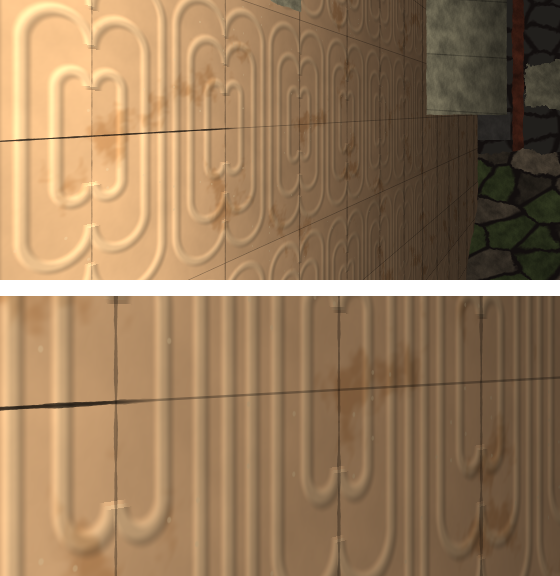
Top: the whole. Bottom: its middle third, enlarged.
Give the GLSL for this pattern, as a Shadertoy shader.

```glsl
const vec2 VANISH = vec2(2.005, 0.607);   // where the receding wall converges
const float FIRST_COLUMN = 0.328;         // centre of the nearest full motif
const float COLUMN_PITCH = 0.397;
const float ROW_PITCH = 0.80;
const float ROW_TILT = 0.0557;
const float BAND = 0.024;                 // half width of a raised band
const vec3 RING_WIDTH = vec3(0.20, 0.35, 0.47);
const vec3 RING_HEIGHT = vec3(0.36, 0.66, 0.93);
const vec3 CLAY = vec3(0.93, 0.735, 0.525);
const vec3 CLAY_SHADE = vec3(0.90, 0.70, 0.51);
const vec3 CREAM = vec3(0.97, 0.84, 0.64);
const vec3 PLASTER = vec3(0.37, 0.35, 0.28);
const vec3 BRICK = vec3(0.25, 0.12, 0.08);
const vec3 STONE = vec3(0.30, 0.26, 0.21);
const vec3 GLOOM = vec3(0.07, 0.055, 0.05);

vec2 hash2(vec2 p) {
    p = vec2(dot(p, vec2(127.1, 311.7)), dot(p, vec2(269.5, 183.3)));
    return fract(sin(p) * 43758.5);
}

// Layered warped sines, roughly -1 to 1
float mottle(vec2 p) {
    float sum = 0.0, amp = 0.55;
    for (int i = 0; i < 5; i++) {
        sum += amp * sin(p.x + 1.7 * sin(p.y * 1.3)) * sin(p.y + 1.3 * sin(p.x));
        p = mat2(1.6, 1.2, -1.2, 1.6) * p + 3.1;
        amp *= 0.62;
    }
    return sum;
}

// Cellular noise: nearest distance, gap to the border, cell id
vec3 cells(vec2 p) {
    vec2 base = floor(p);
    float near = 9.0, next = 9.0, id = 0.0;
    for (int j = -1; j <= 1; j++)
    for (int i = -1; i <= 1; i++) {
        vec2 cell = base + vec2(i, j), h = hash2(cell);
        float d = length(cell + 0.15 + 0.7 * h - p);
        if (d < near) { next = near; near = d; id = h.x; }
        else next = min(next, d);
    }
    return vec3(near, next - near, id);
}

float fill(float d) { return clamp(0.5 - d * iResolution.y, 0.0, 1.0); }

float box(vec2 p, vec2 lo, vec2 hi) {
    vec2 d = max(lo - p, p - hi);
    return max(d.x, d.y);
}

// Height of the nested twin-lobed bands
float relief(vec2 wall, float blur) {
    vec2 q = abs(fract(wall + 0.5) - 0.5) * vec2(1.0, 2.0);
    float h = 0.0, soft = 0.012 + 0.6 * blur;
    for (int i = 0; i < 3; i++) {
        float radius = 0.53 * RING_WIDTH[i];
        vec2 arm = vec2(q.x - 0.47 * RING_WIDTH[i], max(q.y - RING_HEIGHT[i] + radius, 0.0));
        float d = length(arm) - radius + BAND;
        if (q.x < 0.47 * RING_WIDTH[i] && arm.y <= 0.0) d = -radius;
        h = max(h, 1.0 - smoothstep(BAND - soft, BAND + soft, abs(d)));
    }
    return h * BAND / (BAND + 0.35 * blur);
}

vec3 tiledWall(vec2 p) {
    float depth = 1.0 / max(VANISH.x - p.x, 0.1);
    vec2 wall = vec2((p.x - FIRST_COLUMN) * depth / COLUMN_PITCH,
                     ((p.y - VANISH.y) * depth + ROW_TILT) / ROW_PITCH);
    float blur = 1.677 * depth * depth / (COLUMN_PITCH * iResolution.y);
    vec2 tileId = floor(wall * vec2(1.0, 2.0));
    float light = 1.03 - 0.78 * smoothstep(0.25, 1.8, p.x);
    light *= 0.96 + 0.06 * p.y;

    // Raised bands lit from the upper left
    float h = relief(wall, blur);
    vec2 e = vec2(0.010 + 0.3 * blur, -0.005);
    float slope = relief(wall + e, blur) - relief(wall - e, blur);
    vec3 col = mix(CLAY, CLAY_SHADE, smoothstep(0.3, 1.5, p.x));
    col = mix(col, CREAM, 0.38 * h) * (1.0 + 0.21 * slope);

    // Tile tint, grain and brown stains
    vec2 surface = wall * vec2(1.0, 2.0);
    col *= 0.97 + 0.07 * hash2(tileId).x + 0.035 * mottle(surface * 5.0);
    float stain = smoothstep(0.35, 0.9, mottle(surface * 3.0 + 7.0));
    col *= mix(vec3(1.0), vec3(0.83, 0.72, 0.58), 0.6 * stain);
    vec3 speck = cells(surface * 9.0);
    float chip = (1.0 - smoothstep(0.04, 0.10, speck.x)) * step(0.88, speck.z);
    col = mix(col, CREAM, 0.5 * chip);

    // Tile joints, with an open crack along the middle row
    vec2 gap = abs(vec2(fract(wall.x + 0.5) - 0.5, (fract(wall.y * 2.0 + 0.5) - 0.5) * 0.5));
    gap *= vec2(COLUMN_PITCH / (1.677 * depth * depth), ROW_PITCH / depth);
    float wobble = 0.0012 * mottle(p * 35.0);
    col *= 1.0 - 0.30 * fill(abs(gap.x + wobble) - 0.0016);
    col *= 1.0 - 0.28 * fill(gap.y - 0.0014);
    float crack = step(abs(wall.y), 0.25) * (1.0 - smoothstep(0.78, 0.86, p.x));
    col *= 1.0 - 0.65 * crack * fill(gap.y - 0.0026 + wobble);
    return col * light;
}

vec3 plaster(vec2 p) {
    float joint = fill(abs(fract(p.y * 5.0 + 0.3 * p.x) - 0.5) / 5.0 - 0.002);
    float rough = mottle(p * vec2(34.0, 22.0));
    return PLASTER * (1.0 + 0.25 * rough - 0.25 * joint) * (1.1 - 0.5 * smoothstep(1.52, 1.82, p.x));
}

// Shadowed masonry and fallen stones beyond the wall
vec3 ruin(vec2 p) {
    vec3 rock = cells(p * vec2(6.5, 10.0) + 0.12 * mottle(p * 14.0));
    float body = smoothstep(0.03, 0.16, rock.y);
    vec3 tint = mix(STONE, vec3(0.14, 0.16, 0.09), step(0.7, rock.z));
    vec3 rubble = mix(GLOOM, tint * (0.35 + 0.8 * rock.z) * (1.0 + 0.25 * mottle(p * 40.0)), body);
    vec2 course = vec2(p.x * 7.0, p.y * 10.0 + 0.2 * mottle(p * 12.0));
    vec3 block = mix(GLOOM, vec3(0.13, 0.12, 0.11), smoothstep(0.05, 0.2, cells(course).y));
    float pale = fill(box(p, vec2(1.87, 0.61), vec2(2.1, 0.78)) + 0.02 * mottle(p * 18.0));
    block = mix(block, PLASTER * (0.75 + 0.2 * mottle(p * 30.0)), pale);
    float column = fill(box(p, vec2(1.83, 0.46), vec2(1.87, 1.1)) + 0.004 * mottle(p * 25.0));
    block = mix(block, BRICK * (0.8 + 0.25 * mottle(p * 30.0)), column);
    return mix(block, rubble, fill(p.y - 0.46 + 0.02 * mottle(p * 15.0)));
}

void mainImage(out vec4 fragColor, in vec2 fragCoord) {
    vec2 p = fragCoord / iResolution.y;
    p.x *= 2.0 * iResolution.y / iResolution.x;
    float rough = mottle(p * 30.0);
    vec3 col = ruin(p);
    float wallEnd = 1.706 - 0.04 * smoothstep(0.30, 0.0, p.y) * 1.0;
    wallEnd = 1.706 - 0.04 * (1.0 - smoothstep(0.0, 0.30, p.y));
    col = mix(col, tiledWall(p), fill(p.x - wallEnd + 0.003 * rough));

    // Bare plaster, its dark footing and a broken corner at the top
    float footing = box(p, vec2(1.706, 0.50), vec2(1.823, 0.60));
    col = mix(col, vec3(0.16, 0.15, 0.14) * (1.0 + 0.2 * rough), fill(footing));
    float bare = box(p, vec2(1.523, 0.59), vec2(1.81, 1.1)) + 0.002 * rough;
    col = mix(col, plaster(p), fill(bare));
    float broken = max(0.99 - 0.35 * (p.x - 0.98) - p.y, abs(p.x - 1.02) - 0.055) + 0.004 * rough;
    col = mix(col, PLASTER * (1.2 + 0.3 * rough), fill(broken));
    fragColor = vec4(clamp(col, 0.0, 1.0), 1.0);
}
```
